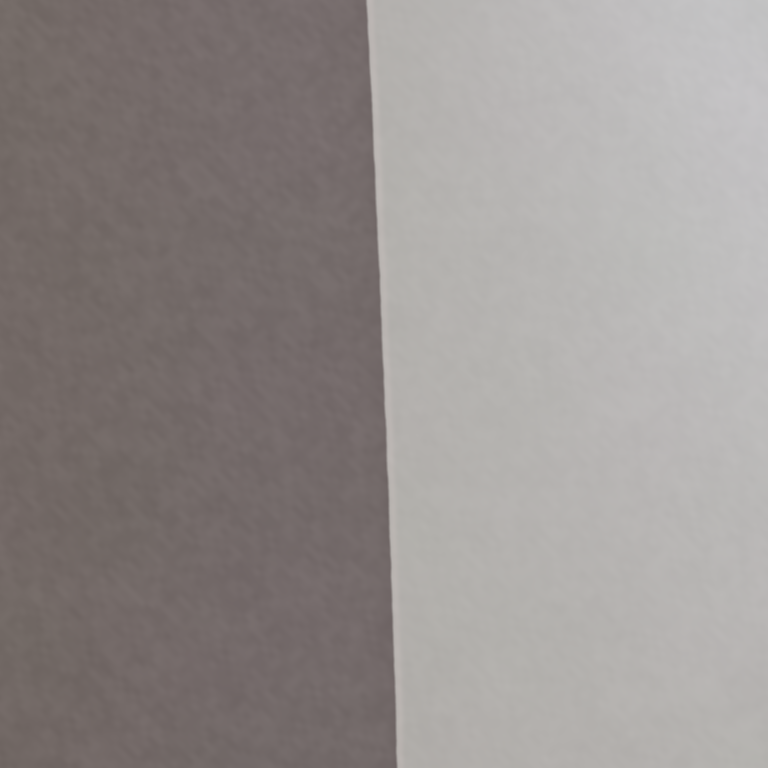
Give the GLSL for this texture, as a Shadertoy shader.

```glsl
#define EDGE_BOTTOM 0.517
#define EDGE_TOP 0.477
#define EDGE_BOW 0.012
#define EDGE_SOFTNESS 0.0022
#define EDGE_WOBBLE 0.0022
#define GRAIN_SCALE 120.0
#define SHADE_GRAIN 0.040
#define LIT_GRAIN 0.022
#define MOTTLE 0.014
#define RIM_WIDTH 0.005

float hash(vec2 cell) {
    vec3 p = fract(cell.xyx * 0.1031);
    p += dot(p, p.yzx + 33.33);
    return fract((p.x + p.y) * p.z);
}

float valueNoise(vec2 p) {
    vec2 cell = floor(p);
    vec2 f = fract(p);
    f = f * f * (3.0 - 2.0 * f);
    float low = mix(hash(cell), hash(cell + vec2(1, 0)), f.x);
    float high = mix(hash(cell + vec2(0, 1)), hash(cell + vec2(1, 1)), f.x);
    return mix(low, high, f.y);
}

// Layered noise centred on zero
float fbm(vec2 p) {
    float sum = 0.0;
    float weight = 0.5;
    for (int i = 0; i < 4; i++) {
        sum += weight * (valueNoise(p) - 0.5);
        p = mat2(1.6, 1.2, -1.2, 1.6) * p + 17.3;
        weight *= 0.5;
    }
    return sum;
}

// Fine fibres, slightly stretched along the falling diagonal
float paperGrain(vec2 uv) {
    vec2 fibre = vec2(uv.x + uv.y, (uv.y - uv.x) * 0.7) * 0.75;
    float fine = valueNoise(fibre * GRAIN_SCALE + 50.0) - 0.5;
    float coarse = valueNoise(fibre * GRAIN_SCALE * 0.45 + 90.0) - 0.5;
    return 0.6 * fine + 0.4 * coarse;
}

float edgePosition(float y) {
    float bow = EDGE_BOW * y * (1.0 - y);
    float wobble = EDGE_WOBBLE * (fbm(vec2(y * 45.0, 3.7)) + 0.4 * fbm(vec2(y * 9.0, 8.1)));
    return mix(EDGE_BOTTOM, EDGE_TOP, y) + bow + wobble;
}

vec3 shadedPaper(vec2 uv) {
    vec3 warm = vec3(0.448, 0.410, 0.397);
    vec3 cool = vec3(0.455, 0.418, 0.415);
    vec3 color = mix(warm, cool, smoothstep(0.0, 0.4, uv.x));
    return color + 0.012 * (uv.y - 0.4);
}

vec3 litPaper(vec2 uv) {
    float across = (uv.x - 0.5) * 2.0;
    float light = 0.1 + across * (0.2 + 0.7 * uv.y) + 0.15 * uv.y;
    vec3 dim = vec3(0.680, 0.669, 0.650);
    vec3 bright = vec3(0.766, 0.762, 0.768);
    return mix(dim, bright, clamp(light, 0.0, 1.0));
}

void mainImage(out vec4 fragColor, in vec2 fragCoord) {
    vec2 uv = fragCoord / iResolution.xy;
    float fromEdge = uv.x - edgePosition(uv.y);
    float softness = max(EDGE_SOFTNESS, 0.75 / iResolution.x);
    float lit = smoothstep(-softness, softness, fromEdge);

    // Two flat sheets
    vec3 shade = shadedPaper(uv);
    vec3 light = litPaper(uv);

    // Dark seam and pale pink rim along the cut
    shade -= 0.018 * exp(-abs(fromEdge) / (2.0 * RIM_WIDTH));
    float rim = exp(-pow((fromEdge - RIM_WIDTH) / RIM_WIDTH, 2.0));
    light += vec3(0.035, 0.024, 0.026) * rim;

    // Surface grain and soft colour blotches
    vec3 color = mix(shade, light, lit);
    color += paperGrain(uv) * mix(SHADE_GRAIN, LIT_GRAIN, lit);
    color += MOTTLE * fbm(uv * 9.0);
    color += vec3(0.5, -0.4, 0.5) * MOTTLE * fbm(uv * 6.0 + 31.0);

    fragColor = vec4(color, 1.0);
}
```
